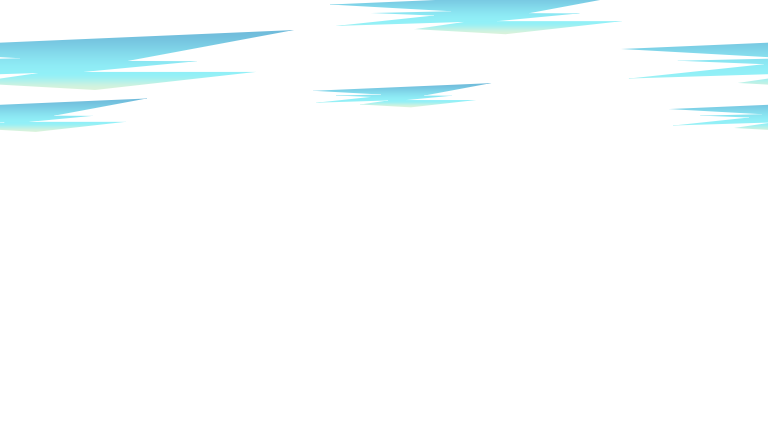
This background is drawn by a WebGL 2 fragment shader. Its source:

```glsl
#version 300 es
precision highp float;
// Jagged, windswept clouds high on a white sky.
// One polygon outline is scaled for every cloud and wraps around the canvas sides;
// its signed distance gives smooth edges and its height gives the colour.
uniform vec2 u_resolution;
out vec4 fragColor;

const vec3 SKY = vec3(1.0);
const vec3 CLOUD_TOP = vec3(0.43, 0.72, 0.85);
const vec3 CLOUD_MID = vec3(0.57, 0.94, 0.97);
const vec3 CLOUD_BASE = vec3(0.85, 0.95, 0.86);
const float TOP_Y = 0.043;
const float BASE_Y = -0.093;

// Outline for a cloud of width 1, clockwise from its left tip
const int CORNERS = 13;
const vec2 OUTLINE[CORNERS] = vec2[CORNERS](
    vec2(0.0, 0.0), vec2(1.0, TOP_Y), vec2(0.624, -0.027),
    vec2(0.780, -0.0277), vec2(0.524, -0.052), vec2(0.914, -0.052),
    vec2(0.549, BASE_Y), vec2(0.265, -0.077), vec2(0.420, -0.0545),
    vec2(0.018, -0.067), vec2(0.324, -0.0345), vec2(0.129, -0.0266),
    vec2(0.379, -0.021));

// Left tip (x, y) and width of each cloud, in canvas widths from the top left
const int CLOUDS = 4;
const vec3 PLACES[CLOUDS] = vec3[CLOUDS](
    vec3(-0.1914, -0.0638, 0.574), vec3(-0.129, -0.142, 0.320),
    vec3(0.4297, -0.0059, 0.416), vec3(0.4076, -0.1182, 0.232));

// Signed distance to the outline, negative inside
float cloudDistance(vec2 p) {
    float nearest = 1e5;
    float side = 1.0;
    for (int i = 0; i < CORNERS; i++) {
        vec2 a = OUTLINE[i];
        vec2 b = OUTLINE[(i + 1) % CORNERS];
        vec2 edge = b - a;
        vec2 rel = p - a;
        vec2 gap = rel - edge * clamp(dot(rel, edge) / dot(edge, edge), 0.0, 1.0);
        nearest = min(nearest, dot(gap, gap));
        // Each edge crossed by a ray flips inside and outside
        bool crosses = (a.y > p.y) != (b.y > p.y);
        if (crosses && rel.x < edge.x * rel.y / edge.y) side = -side;
    }
    return side * sqrt(nearest);
}

// Blue crest, cyan body and a pale warm underside
vec3 cloudColor(float y) {
    float depth = clamp((TOP_Y - y) / (TOP_Y - BASE_Y), 0.0, 1.0);
    vec3 body = mix(CLOUD_TOP, CLOUD_MID, smoothstep(-0.1, 0.75, depth));
    return mix(body, CLOUD_BASE, smoothstep(0.72, 1.0, depth));
}

// Position within a cloud, wrapped across the canvas sides
vec2 cloudSpace(vec2 p, vec3 place) {
    const float MARGIN = 0.1;
    vec2 q = p - place.xy;
    q.x = fract(q.x + MARGIN) - MARGIN;
    return q / place.z;
}

void main() {
    vec2 p = (gl_FragCoord.xy - vec2(0.0, u_resolution.y)) / u_resolution.x;
    vec3 color = SKY;
    for (int i = 0; i < CLOUDS; i++) {
        vec2 q = cloudSpace(p, PLACES[i]);
        float pixels = cloudDistance(q) * PLACES[i].z * u_resolution.x;
        float cover = clamp(0.5 - pixels, 0.0, 1.0);
        color = mix(color, cloudColor(q.y), cover);
    }
    fragColor = vec4(color, 1.0);
}
```
